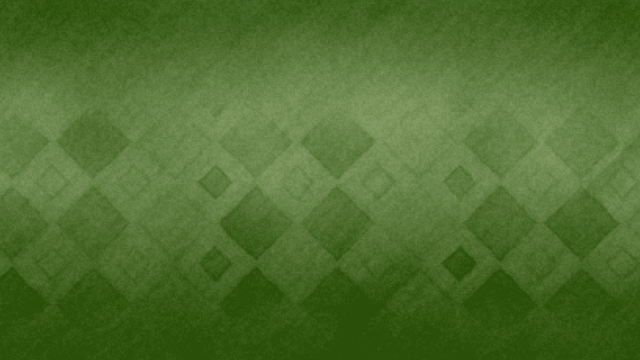
Give the GLSL for this background, as a WebGL 1 fragment shader.

```glsl
precision highp float;
// Weathered green backdrop: a soft band of light over a worn lattice of nested diamonds.
uniform vec2 u_resolution;

const vec3 DEEP_GREEN = vec3(0.16, 0.31, 0.03);
const vec3 PALE_GREEN = vec3(0.47, 0.57, 0.35);
const vec2 LATTICE_ORIGIN = vec2(0.9375, 0.380);
const float LATTICE_STEP = 0.2262;

float hash(vec2 p) {
  vec3 q = fract(vec3(p.xyx) * 0.1031);
  q += dot(q, q.yzx + 33.33);
  return fract((q.x + q.y) * q.z);
}

float noise(vec2 p) {
  vec2 i = floor(p), f = fract(p);
  f = f * f * (3.0 - 2.0 * f);
  return mix(mix(hash(i), hash(i + vec2(1.0, 0.0)), f.x),
             mix(hash(i + vec2(0.0, 1.0)), hash(i + 1.0), f.x), f.y);
}

float fbm(vec2 p) {
  float sum = 0.0, amp = 0.5;
  for (int i = 0; i < 4; i++) {
    sum += amp * noise(p);
    p = p * 2.03 + 17.1;
    amp *= 0.5;
  }
  return sum;
}

float glow(vec2 p, vec2 centre, vec2 size) {
  vec2 d = (p - centre) / size;
  return exp(-dot(d, d));
}

float inside(float d, float radius, float soft) {
  return 1.0 - smoothstep(radius - soft, radius + soft, d);
}

float outline(float d, float radius, float width, float soft) {
  return inside(abs(d - radius), width, soft);
}

// Broad light: dark floor, bright middle, dim top and upper corners
float lightField(vec2 p) {
  float tone = 0.86 * smoothstep(-0.02, 0.6, p.y);
  tone *= 1.0 - 0.68 * smoothstep(0.66, 1.0, p.y);
  float side = smoothstep(0.35, 0.95, abs(p.x - 1.0));
  tone -= 0.20 * side * smoothstep(0.5, 0.8, p.y);
  tone += 0.14 * glow(p, vec2(1.02, 0.78), vec2(0.35, 0.14));
  tone += 0.16 * glow(p, vec2(0.69, 0.58), vec2(0.12, 0.14));
  tone += 0.12 * glow(p, vec2(1.08, 0.65), vec2(0.16, 0.10));
  tone += 0.14 * glow(p, vec2(1.52, 0.61), vec2(0.13, 0.11));
  tone += 0.22 * glow(p, vec2(0.08, 0.71), vec2(0.12, 0.08));
  tone -= 0.14 * glow(p, vec2(0.28, 0.64), vec2(0.13, 0.11));
  return tone;
}

// Tone change from large diamonds with small ones set between them
float diamondLattice(vec2 p, float soft) {
  vec2 q = (p - LATTICE_ORIGIN) / LATTICE_STEP;
  vec2 uv = vec2(q.x + q.y, q.x - q.y);
  vec2 cell = floor(uv + 0.5);
  vec2 local = abs(uv - cell);
  float d = max(local.x, local.y);
  float column = 0.5 * (cell.x + cell.y);
  float isSmall = step(0.25, fract(column));
  float isThird = 1.0 - step(0.5, abs(mod(floor(column), 3.0) - 1.0));
  float strength = mix(0.7, 1.1, hash(cell + 40.0));

  float large = -0.24 * (1.0 - isThird) * inside(d, 0.46, soft)
              - 0.11 * outline(d, 0.45, 0.025, soft);
  float small = 0.05 * inside(d, 0.46, soft)
              - 0.26 * isThird * inside(d, 0.21, soft)
              - 0.17 * outline(d, 0.20, 0.028, soft);
  return strength * mix(large, small, isSmall);
}

// Shade that falls below a rising diagonal edge
float diagonalShade(vec2 p, vec2 centre, float halfLength, float depth) {
  vec2 d = p - centre;
  float across = (d.x - d.y) * 0.7071;
  float along = (d.x + d.y) * 0.7071;
  return smoothstep(-0.006, 0.006, across) * (1.0 - smoothstep(0.0, depth, across))
       * inside(abs(along), halfLength, 0.05);
}

void main() {
  vec2 p = gl_FragCoord.xy / u_resolution.y;
  float soft = 0.012 + 1.5 / (u_resolution.y * LATTICE_STEP);

  // Ragged edges and uneven wear
  vec2 rough = p + 0.010 * (vec2(fbm(p * 38.0), fbm(p * 38.0 + 71.0)) - 0.47);
  float wear = smoothstep(0.22, 0.55, fbm(p * 5.0 + 9.0));
  float band = smoothstep(0.06, 0.22, p.y) * (1.0 - smoothstep(0.58, 0.76, p.y));

  float tone = lightField(p);
  tone += band * mix(0.55, 1.0, wear) * diamondLattice(rough, soft);
  tone -= 0.20 * diagonalShade(rough, vec2(1.70, 0.55), 0.13, 0.09);
  tone -= 0.14 * diagonalShade(vec2(-rough.x, -rough.y), vec2(-1.08, -0.16), 0.14, 0.16);

  // Cloudy stains, slanted brush strokes and fine grain
  vec2 slant = vec2(p.x + p.y, p.x - p.y);
  tone += 0.22 * (fbm(p * 6.0 + 3.0) - 0.47);
  tone += 0.20 * (fbm(slant * vec2(7.0, 38.0) + 60.0) - 0.47);
  tone += 0.12 * (noise(p * 95.0 + 5.0) - 0.5);
  tone += 0.20 * (noise(p * 230.0) - 0.5);

  gl_FragColor = vec4(mix(DEEP_GREEN, PALE_GREEN, clamp(tone, 0.0, 1.12)), 1.0);
}
```
